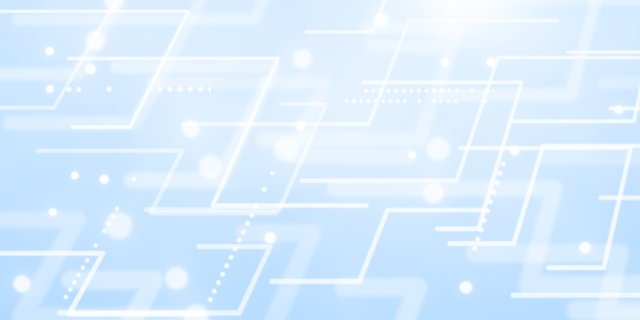
Write a WebGL 1 fragment shader that draws this background.

```glsl
precision mediump float;
// Pale blue backdrop with slanted white circuit traces, soft bands, bead chains and glowing discs.

#ifdef GL_FRAGMENT_PRECISION_HIGH
precision highp float;
#endif

uniform vec2 u_resolution;

#define DEEP_BLUE vec3(0.70, 0.855, 1.0)
#define TRACES 17
#define DISCS 28
#define CHAINS 6
#define LINE_HALF_WIDTH 0.0065
#define LINE_OPACITY 0.74
#define BAND_HALF_WIDTH 0.024
#define BAND_OPACITY 0.36
#define EDGE 0.004
#define MOTTLE 0.22

float hash(float n) {
    return fract(sin(n * 127.1) * 43758.5453);
}

float hash2(vec2 cell) {
    return fract(sin(dot(cell, vec2(127.1, 311.7))) * 43758.5453);
}

float valueNoise(vec2 p) {
    vec2 cell = floor(p);
    vec2 f = fract(p);
    f = f * f * (3.0 - 2.0 * f);
    float low = mix(hash2(cell), hash2(cell + vec2(1.0, 0.0)), f.x);
    float high = mix(hash2(cell + vec2(0.0, 1.0)), hash2(cell + 1.0), f.x);
    return mix(low, high, f.y);
}

float segmentDistance(vec2 p, vec2 a, vec2 b) {
    vec2 ab = b - a;
    float t = clamp(dot(p - a, ab) / dot(ab, ab), 0.0, 1.0);
    return length(p - a - ab * t);
}

// Direction of the receding lines: steeper toward the right
vec2 leanAt(float x) {
    return vec2(0.62 - 0.2 * x, 1.0);
}

float randomSign(float n) {
    return hash(n) < 0.5 ? -1.0 : 1.0;
}

// Bent paths: across, along the slant, across again
float traceLayer(vec2 p, float seed, float halfWidth, float soft, float opacity) {
    float clearPart = 1.0;
    float width = halfWidth * mix(1.3, 0.7, p.y);
    for (int i = 0; i < TRACES; i++) {
        float k = float(i);
        float id = k + seed;
        float across = mix(0.2, 0.75, hash(id + 0.13));
        float rise = mix(0.16, 0.46, hash(id + 0.29)) * randomSign(id + 0.37);
        float hook = mix(0.12, 0.5, hash(id + 0.41)) * randomSign(id + 0.53);
        vec2 a = vec2(fract(k * 0.618 + hash(seed)) * 2.2 - 0.1 - 0.5 * across,
                      (k + hash(id + 0.67)) / float(TRACES));
        vec2 b = a + vec2(across, 0.0);
        vec2 c = b + leanAt(b.x) * rise;
        vec2 d = c + vec2(hook, 0.0);
        float dist = min(segmentDistance(p, a, b),
                         min(segmentDistance(p, b, c), segmentDistance(p, c, d)));
        float cover = 1.0 - smoothstep(width - soft, width + soft, dist);
        clearPart *= 1.0 - cover * opacity * mix(0.7, 1.2, hash(id + 0.79));
    }
    return 1.0 - clearPart;
}

// Rows of small beads, alternately level and slanted, with gaps
float beadChains(vec2 p) {
    float cover = 0.0;
    for (int i = 0; i < CHAINS; i++) {
        float id = float(i) + 61.0;
        float slanted = mod(float(i), 2.0);
        vec2 start = vec2(hash(id) * 1.5, mix(0.68, 0.75, hash(id + 0.2)) - 0.65 * slanted);
        vec2 dir = normalize(mix(vec2(1.0, 0.0), leanAt(start.x), slanted));
        float radius = mix(0.005, 0.009, hash(id + 0.4));
        float spacing = radius * 4.0;
        vec2 q = p - start;
        float along = dot(q, dir);
        float cell = floor(along / spacing);
        vec2 local = vec2(along - (cell + 0.5) * spacing, dot(q, vec2(-dir.y, dir.x)));
        float present = step(0.0, along) * step(along, 0.46) * step(0.22, hash(cell + id * 3.0));
        cover = max(cover, present * (1.0 - smoothstep(radius - EDGE, radius + EDGE, length(local))));
    }
    return cover;
}

// Small bright discs and larger, fainter, softer ones
float discLayer(vec2 p) {
    float clearPart = 1.0;
    for (int i = 0; i < DISCS; i++) {
        float id = float(i) + 90.0;
        vec2 center = vec2(fract(float(i) * 0.618 + 0.3 * hash(id)) * 2.0,
                           1.0 - pow(hash(id + 0.3), 1.25));
        float size = pow(hash(id + 0.6), 2.0);
        float radius = mix(0.012, 0.042, size);
        float soft = mix(EDGE, 0.012, size);
        float dist = length(p - center);
        float cover = (1.0 - smoothstep(radius - soft, radius + soft, dist)) * mix(0.95, 0.62, size);
        float halo = 0.2 * exp(-pow(dist / (radius * 1.8), 2.0));
        clearPart *= (1.0 - cover) * (1.0 - halo);
    }
    return 1.0 - clearPart;
}

void main() {
    vec2 p = gl_FragCoord.xy / u_resolution.y;

    // Whiteness of the backdrop: lighter above, in the middle and at the top glow
    float white = 0.11 + 0.27 * smoothstep(0.0, 0.9, p.y);
    vec2 middle = (p - vec2(1.15, 0.66)) * vec2(1.3, 2.1);
    vec2 glow = (p - vec2(1.46, 1.02)) * vec2(4.0, 6.0);
    white += 0.26 * exp(-dot(middle, middle)) + 0.45 * exp(-dot(glow, glow));
    white += MOTTLE * (0.7 * valueNoise(p * 3.5) + 0.3 * valueNoise(p * 11.0) - 0.5);
    white = clamp(white, 0.0, 1.0);

    white = mix(white, 1.0, traceLayer(p, 23.0, BAND_HALF_WIDTH, 0.012, BAND_OPACITY));
    white = mix(white, 1.0, traceLayer(p, 47.0, LINE_HALF_WIDTH, EDGE, LINE_OPACITY));
    white = mix(white, 1.0, 0.9 * beadChains(p));
    white = mix(white, 1.0, discLayer(p));

    gl_FragColor = vec4(mix(DEEP_BLUE, vec3(1.0), white), 1.0);
}
```
